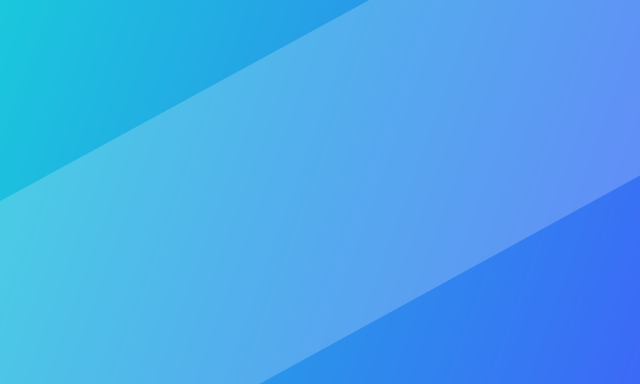
Reproduce this background procedurally as a Shadertoy shader.

```glsl
// A wide pale diagonal band across a cyan to indigo-blue gradient.

const vec3 CYAN = vec3(0.102, 0.784, 0.863);
const vec3 AZURE = vec3(0.161, 0.592, 0.914);
const vec3 INDIGO = vec3(0.235, 0.412, 0.969);

const float GRADIENT_TILT = 0.349; // radians below horizontal
const float BAND_OPACITY = 0.2;

// Position along a tilted axis: 0 at the top left corner, 1 at the bottom right.
float gradientPosition(vec2 uv, float aspect, float tilt) {
    vec2 axis = vec2(cos(tilt), sin(tilt));
    vec2 extent = vec2(aspect, 1.0);
    vec2 fromTopLeft = vec2(uv.x, 1.0 - uv.y) * extent;
    return clamp(dot(fromTopLeft, axis) / dot(extent, axis), 0.0, 1.0);
}

// Three evenly spaced colour stops.
vec3 threeStops(vec3 first, vec3 middle, vec3 last, float t) {
    vec3 early = mix(first, middle, clamp(t * 2.0, 0.0, 1.0));
    return mix(early, last, clamp(t * 2.0 - 1.0, 0.0, 1.0));
}

// Signed distance to the line through a and b, positive on its left side.
float lineDistance(vec2 p, vec2 a, vec2 b) {
    vec2 along = normalize(b - a);
    return dot(p - a, vec2(-along.y, along.x));
}

// Coverage of the side where the distance is positive.
float smoothSide(float distanceToEdge, float pixel) {
    return clamp(distanceToEdge / pixel + 0.5, 0.0, 1.0);
}

void mainImage(out vec4 fragColor, in vec2 fragCoord) {
    vec2 uv = fragCoord / iResolution.xy;
    float aspect = iResolution.x / iResolution.y;
    float pixel = 1.0 / iResolution.y;
    vec2 extent = vec2(aspect, 1.0);
    vec2 p = uv * extent;

    // Background gradient
    float t = gradientPosition(uv, aspect, GRADIENT_TILT);
    vec3 color = threeStops(CYAN, AZURE, INDIGO, t);

    // Translucent band between two rising edges
    float upper = lineDistance(p, vec2(0.0, 0.476) * extent, vec2(0.577, 1.0) * extent);
    float lower = lineDistance(p, vec2(0.405, 0.0) * extent, vec2(1.0, 0.543) * extent);
    float band = smoothSide(-upper, pixel) * smoothSide(lower, pixel);
    color = mix(color, vec3(1.0), BAND_OPACITY * band);

    fragColor = vec4(color, 1.0);
}
```
